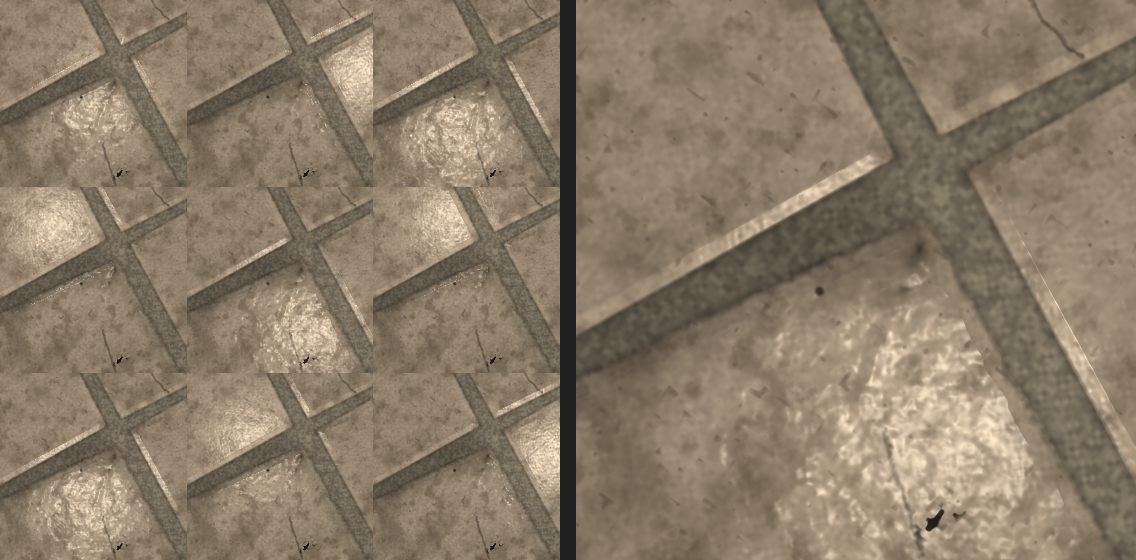
Left, the full canvas; right, a detail of the centre.
This texture is drawn by a WebGL 1 fragment shader. Its source:

```glsl
precision highp float;
// Glossy beige stone floor tiles meeting at a slanted grout cross, in a 3 by 3 grid of differently lit repeats.
uniform vec2 u_resolution;

const float REPEATS = 3.0;
const float BEVEL = 0.030;        // width of the sloping tile rim
const float BEVEL_TILT = 0.42;    // how far the rim deflects the reflection
const float GLINT_SIZE = 0.17;
const float HALO_SIZE = 0.36;
const vec3 TILE_DARK = vec3(0.465, 0.408, 0.335);
const vec3 TILE_LIGHT = vec3(0.605, 0.540, 0.455);
const vec3 GROUT = vec3(0.475, 0.435, 0.365);
const vec3 STAIN = vec3(0.33, 0.275, 0.215);
const vec3 LAMP = vec3(1.0, 0.97, 0.90);
// Reflection centre in each repeat, bottom row first
const mat3 LAMP_X = mat3(0.48, 0.35, 0.95, 0.30, 0.68, 0.42, 0.54, 0.92, 0.44);
const mat3 LAMP_Y = mat3(0.30, 0.62, 0.55, 0.78, 0.20, 0.82, 0.50, 0.62, 0.28);
const mat2 TURN = mat2(0.8, 0.6, -0.6, 0.8);

float hash(vec2 p) {
  return fract(sin(dot(p, vec2(127.1, 311.7))) * 43758.5453);
}

float noise(vec2 p) {
  vec2 i = floor(p), f = fract(p);
  f = f * f * (3.0 - 2.0 * f);
  return mix(mix(hash(i), hash(i + vec2(1.0, 0.0)), f.x),
             mix(hash(i + vec2(0.0, 1.0)), hash(i + 1.0), f.x), f.y);
}

float fbm(vec2 p) {
  float sum = 0.0, amp = 0.5;
  for (int i = 0; i < 4; i++) {
    sum += amp * noise(p);
    p = TURN * p * 2.03 + 17.3;
    amp *= 0.5;
  }
  return sum / 0.9375;
}

float segment(vec2 p, vec2 a, vec2 b) {
  vec2 ab = b - a;
  return length(p - a - ab * clamp(dot(p - a, ab) / dot(ab, ab), 0.0, 1.0));
}

// Inner distance of a tile corner, spanning counterclockwise between two angles in degrees
float wedge(vec2 p, vec2 corner, vec2 angles) {
  vec2 q = p - corner, c = cos(radians(angles)), s = sin(radians(angles));
  float a = c.x * q.y - s.x * q.x, b = q.x * s.y - q.y * c.y;
  float blend = max(0.012 - abs(a - b), 0.0);
  return min(a, b) - blend * blend * 20.0;
}

// Distances into the upper left, upper right, right and lower tiles
vec4 tileDistances(vec2 p) {
  float worn = (fbm(p * 24.0) - 0.5) * 0.018;
  return vec4(wedge(p, vec2(0.570, 0.719), vec2(117.1, 209.2)),
              wedge(p, vec2(0.651, 0.758), vec2(26.9, 119.2)),
              wedge(p, vec2(0.698, 0.693), vec2(-61.4, 29.7)),
              wedge(p, vec2(0.620, 0.612), vec2(205.1, 299.5)) + worn);
}

float nearest(vec4 d) {
  return max(max(d.x, d.y), max(d.z, d.w));
}

float height(vec2 p) {
  vec4 d = tileDistances(p);
  float rough = smoothstep(0.0, 0.03, d.w);
  float rim = BEVEL_TILT * clamp(nearest(d), 0.0, BEVEL);
  vec2 q = TURN * p;
  float bumps = mix(0.0014, 0.0065, rough) * noise(q * 23.0 + 5.0)
              + mix(0.0008, 0.0032, rough) * noise(p * 51.0) + 0.0009 * noise(q * 105.0);
  float vein = segment(p + 0.03 * noise(p * 14.0), vec2(0.53, 0.32), vec2(0.63, 0.56));
  return rim + bumps + rough * 0.006 * exp(-vein * vein / 0.0004);
}

vec3 oneHot(float i) {
  return step(abs(vec3(0.0, 1.0, 2.0) - i), vec3(0.5));
}

void main() {
  vec2 grid = gl_FragCoord.xy / u_resolution * REPEATS;
  vec2 cell = min(floor(grid), REPEATS - 1.0), p = grid - cell;
  float soft = 0.004 + REPEATS / u_resolution.x * 0.7;
  vec4 d = tileDistances(p);
  float inside = nearest(d);
  float lower = step(inside, d.w);
  float onTile = smoothstep(-soft, soft * (1.0 + lower), inside);

  // Mottled stone
  float grain = noise(TURN * p * 100.0);
  vec3 stone = mix(TILE_DARK, TILE_LIGHT, smoothstep(0.1, 0.65, fbm(p * 10.0 + 3.0)));
  stone *= 0.93 + 0.13 * grain;
  stone = mix(stone, STAIN, 0.38 * smoothstep(0.54, 0.78, fbm(p * 20.0 + 40.0)));
  stone = mix(stone, STAIN, 0.45 * smoothstep(0.84, 1.0, noise(TURN * p * 58.0 + 9.0)));
  stone *= 1.0 - 0.16 * lower * (1.0 - smoothstep(0.0, 0.10, inside));
  stone *= 1.0 + 0.06 * (1.0 - smoothstep(0.6 * BEVEL, 1.2 * BEVEL, inside));

  // Hairline cracks, a stained corner and black chips
  vec2 wobble = p + 0.018 * (fbm(p * 25.0) - 0.5);
  float crack = min(segment(wobble, vec2(0.81, 1.0), vec2(0.90, 0.895)),
                    segment(wobble, vec2(0.55, 0.23), vec2(0.62, 0.01)));
  stone *= 1.0 - 0.3 * (1.0 - smoothstep(0.0, 0.002 + soft, crack));
  float smudge = segment(wobble, vec2(0.59, 0.49), vec2(0.62, 0.56));
  stone *= 1.0 - 0.4 * (1.0 - smoothstep(0.0, 0.025, smudge)) * noise(p * 70.0);
  float chipArea = 1.0 - smoothstep(0.006, 0.026, segment(p, vec2(0.62, 0.055), vec2(0.68, 0.095)));
  float chips = chipArea * smoothstep(0.5, 0.75, noise(TURN * p * 85.0));
  chips = max(chips, 0.8 * (1.0 - smoothstep(0.003, 0.012, length(p - vec2(0.435, 0.48)))));
  stone *= 1.0 - 0.8 * chips;

  // Sandy grout, darker in the wide lower left joint and along the rims
  float shade = (1.0 - smoothstep(0.48, 0.64, p.x)) * (1.0 - smoothstep(0.68, 0.82, p.y));
  vec3 grout = GROUT * (0.70 + 0.26 * fbm(p * 32.0) + 0.3 * grain) * (1.0 - 0.2 * shade);
  grout *= mix(0.80, 1.0, smoothstep(0.0, 0.022, -inside));

  // Lamp reflection, deflected by the slope of the surface
  const float STEP = 0.004;
  float h = height(p);
  vec2 slope = vec2(height(p + vec2(STEP, 0.0)) - h, height(p + vec2(0.0, STEP)) - h) / STEP;
  vec2 lamp = vec2(dot(LAMP_X * oneHot(cell.y), oneHot(cell.x)),
                   dot(LAMP_Y * oneHot(cell.y), oneHot(cell.x)));
  vec2 offset = p - slope - lamp;
  float glint = exp(-dot(offset, offset) / (GLINT_SIZE * GLINT_SIZE));
  float halo = exp(-dot(p - lamp, p - lamp) / (HALO_SIZE * HALO_SIZE));
  stone *= 0.97 + 0.17 * halo + 0.17 * clamp(dot(slope, vec2(-0.6, 0.8)), -1.0, 1.0);
  stone += LAMP * glint * (0.17 + 0.15 * grain) * (1.0 - 0.7 * chips);

  gl_FragColor = vec4(mix(grout * (0.96 + 0.1 * halo), stone, onTile), 1.0);
}
```
